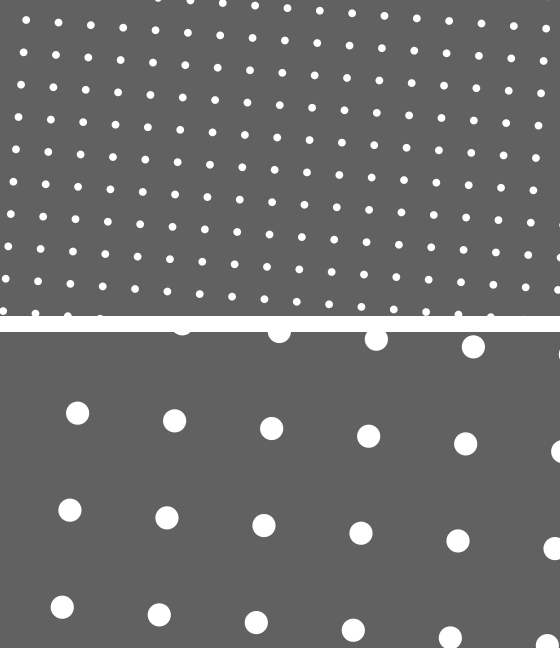
Top, the full canvas; bottom, a detail of the centre.
This pattern is drawn by a WebGL 2 fragment shader. Its source:

```glsl
#version 300 es
precision highp float;
// White polka dots on a slightly tilted square grid over flat grey.

#define SPACING 0.10266               // grid pitch, in canvas heights
#define RADIUS 0.0122                 // dot radius, in canvas heights
#define TILT -0.079                   // grid rotation in radians
#define ANCHOR vec2(-0.0169, -0.0375) // one dot centre, from the canvas centre
#define GROUND vec3(0.38)
#define DOT vec3(1.0)

uniform vec2 u_resolution;
out vec4 fragColor;

// Signed distance to the nearest dot of a square grid
float dotGrid(vec2 p) {
  vec2 cell = (fract(p / SPACING + 0.5) - 0.5) * SPACING;
  return length(cell) - RADIUS;
}

void main() {
  float pixel = 1.0 / u_resolution.y;
  vec2 p = (gl_FragCoord.xy - 0.5 * u_resolution) * pixel - ANCHOR;

  // Turn the canvas into grid axes
  vec2 axis = vec2(cos(TILT), sin(TILT));
  vec2 gridPos = vec2(dot(p, axis), dot(p, vec2(-axis.y, axis.x)));

  // Blend over one pixel at the rim
  float coverage = clamp(0.5 - dotGrid(gridPos) / pixel, 0.0, 1.0);
  fragColor = vec4(mix(GROUND, DOT, coverage), 1.0);
}
```
